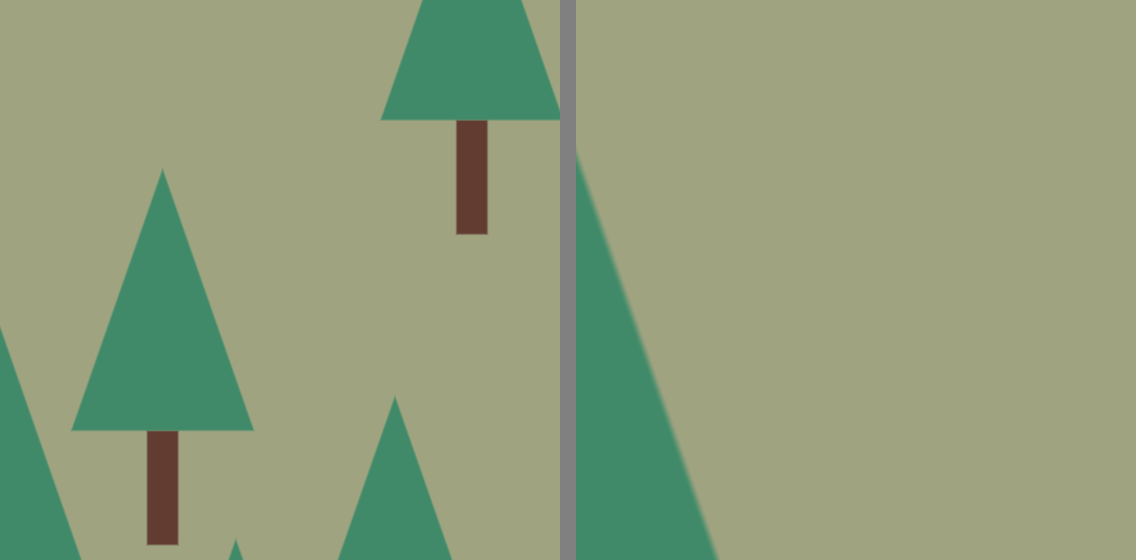
Left, the full canvas; right, a detail of the centre.
A Shadertoy shader for this pattern:

```glsl
const vec3 GROUND = vec3(0.627, 0.640, 0.502);
const vec3 CROWN  = vec3(0.250, 0.543, 0.412);
const vec3 TRUNK  = vec3(0.385, 0.231, 0.192);

const vec2 CROWN_SIZE = vec2(0.163, 0.467);  // half width, height
const vec2 TRUNK_SIZE = vec2(0.0277, 0.204); // half width, height
const float SOFTNESS = 0.0028;
const int CLUMPS = 3;
const int TREES_PER_CLUMP = 2;

vec2 hash22(vec2 p) {
    vec3 q = fract(p.xyx * vec3(0.1031, 0.1030, 0.0973));
    q += dot(q, q.yzx + 33.33);
    return fract((q.xx + q.yz) * q.zy);
}

float coverage(float dist, float softness) {
    return smoothstep(softness, -softness, dist);
}

// Upright triangle standing on the origin
float triangleDistance(vec2 p, vec2 size) {
    vec2 sideNormal = normalize(size.yx);
    float side = dot(vec2(abs(p.x), p.y - size.y), sideNormal);
    return max(side, -p.y);
}

// Upright bar hanging below the origin
float barDistance(vec2 p, vec2 size) {
    vec2 d = abs(p + vec2(0.0, 0.5 * size.y)) - vec2(size.x, 0.5 * size.y);
    return max(d.x, d.y);
}

vec3 paintTree(vec3 color, vec2 p, float softness) {
    color = mix(color, TRUNK, coverage(barDistance(p, TRUNK_SIZE), softness));
    return mix(color, CROWN, coverage(triangleDistance(p, CROWN_SIZE), softness));
}

// Clumps step to the right and wrap vertically; members climb diagonally
vec2 treePosition(float clump, float member) {
    vec2 clumpBase = vec2(0.42 * clump, mod(0.43 + 1.229 * clump, 1.646) - 0.45);
    vec2 memberStep = vec2(0.30, 0.257) * member;
    vec2 jitter = (hash22(vec2(clump, member) + 7.0) - 0.5) * vec2(0.03, 0.016);
    return clumpBase + memberStep + jitter;
}

void mainImage(out vec4 fragColor, in vec2 fragCoord) {
    vec2 uv = fragCoord / iResolution.y;
    float softness = max(SOFTNESS, 0.75 / iResolution.y);
    vec3 color = GROUND;

    for (int clump = 0; clump < CLUMPS; clump++) {
        for (int member = 0; member < TREES_PER_CLUMP; member++) {
            vec2 position = treePosition(float(clump), float(member));
            color = paintTree(color, uv - position, softness);
        }
    }

    fragColor = vec4(color, 1.0);
}
```
